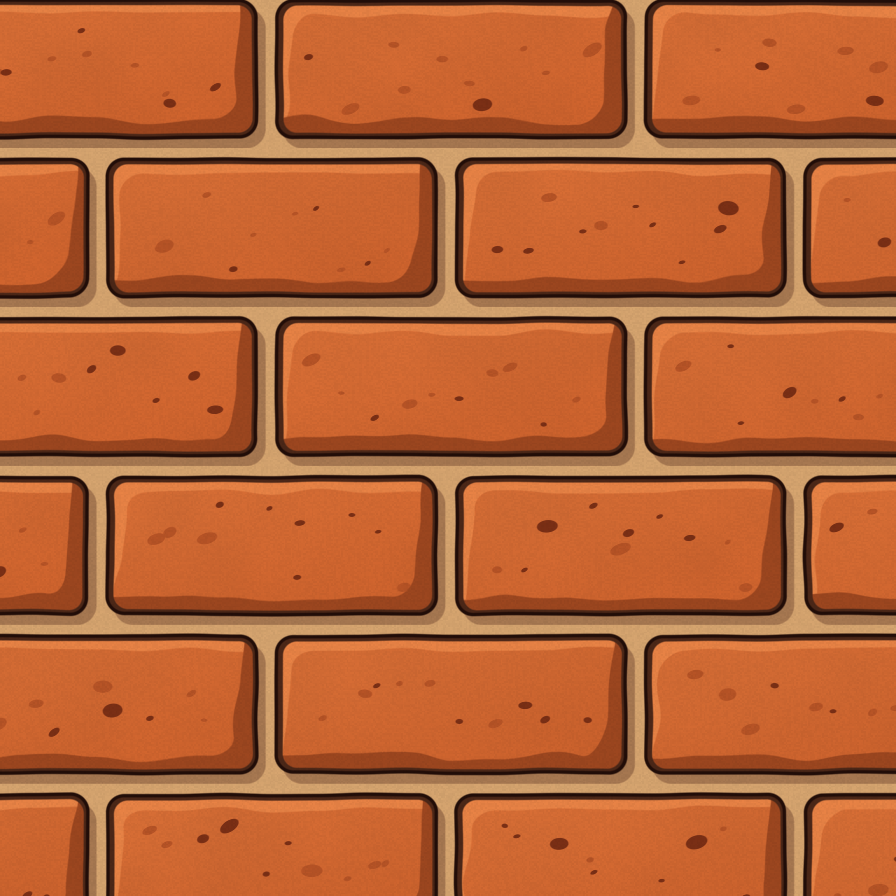
Give the GLSL for this texture, as a three.js fragment shader.

```glsl
// Cartoon brick wall in running bond: bevelled orange bricks with flecks, dark outlines and sandy mortar.
varying vec2 vUv;

float hash(vec2 p) {
  return fract(sin(dot(p, vec2(127.1, 311.7))) * 43758.5453);
}

float noise(vec2 p) {
  vec2 i = floor(p);
  vec2 f = fract(p);
  f = f * f * (3.0 - 2.0 * f);
  return mix(mix(hash(i), hash(i + vec2(1.0, 0.0)), f.x),
             mix(hash(i + vec2(0.0, 1.0)), hash(i + vec2(1.0, 1.0)), f.x), f.y);
}

float roundBox(vec2 p, vec2 halfSize, float radius) {
  vec2 q = abs(p) - halfSize + radius;
  return length(max(q, 0.0)) + min(max(q.x, q.y), 0.0) - radius;
}

// Coverage of the inside of a shape, with a soft edge
float fill(float d) {
  return 1.0 - smoothstep(-0.0011, 0.0011, d);
}

void main() {
  // Rows count from the top; the two kinds of row differ in pitch and offset
  float rowPitch = 0.1773;
  float down = 1.0117 - vUv.y;
  float row = floor(down / rowPitch);
  float odd = mod(row, 2.0);
  float pitch = mix(0.4121, 0.3893, odd);
  float along = (vUv.x - mix(0.2975, 0.1087, odd)) / pitch;
  vec2 id = vec2(floor(along), row);
  vec2 p = vec2((fract(along) - 0.5) * pitch, (row + 0.5) * rowPitch - down);
  vec2 halfSize = vec2(pitch * 0.5 - 0.0095, 0.0782);

  // Hand-drawn wobble, different on every brick
  vec2 seed = id * vec2(17.3, 9.1) + 40.0;
  vec2 wobble = vec2(noise(p * 24.0 + seed), noise(p * 19.0 + seed + 71.0)) - 0.5;
  vec2 edge = p + wobble * 0.0022;

  // Mortar with the shadow cast to the lower right
  vec3 color = vec3(0.82, 0.63, 0.425);
  float shadow = roundBox(p - vec2(0.0085, -0.0105), halfSize, 0.022);
  color = mix(color, vec3(0.64, 0.46, 0.31), fill(shadow));

  // Brick face
  vec3 face = mix(vec3(0.785, 0.375, 0.17), vec3(0.82, 0.42, 0.205),
                  smoothstep(-0.2, 0.2, p.y * 1.5 - p.x * 0.4));
  face *= 0.98 + 0.04 * noise(p * 18.0 + seed);

  // Tilted flecks, some dark and some faint
  for (int i = 0; i < 10; i++) {
    float k = float(i);
    vec2 key = id * 13.0 + vec2(k * 3.7, k * 1.9);
    float size = mix(0.0035, 0.0125, pow(hash(key + 2.3), 2.0));
    vec2 spot = vec2((k + hash(key)) / 10.0 - 0.5, hash(key + 5.1) - 0.5);
    vec2 q = p - spot * halfSize * vec2(1.62, 1.2);
    float tilt = mix(-0.1, 0.65, hash(key + 8.7));
    q = mat2(cos(tilt), -sin(tilt), sin(tilt), cos(tilt)) * q;
    q.y *= mix(1.4, 2.0, hash(key + 4.4));
    float dark = step(0.55, hash(key + 6.6));
    vec3 fleck = mix(vec3(0.70, 0.32, 0.145), vec3(0.47, 0.18, 0.08), dark);
    face = mix(face, fleck, fill(length(q) - size));
  }

  // Lit bevel at top and left, thinning downwards
  vec2 slant = vec2(p.x - 0.09 * p.y, p.y) + wobble * 0.010;
  float lit = roundBox(slant - vec2(0.05, -0.05), halfSize + 0.05 - vec2(0.016, 0.0175), 0.024);
  face = mix(vec3(0.89, 0.50, 0.265), face, fill(lit));

  // Shaded bevel at bottom and right, widening downwards
  slant += wobble.yx * 0.006;
  float shade = roundBox(slant - vec2(-0.05, 0.05), halfSize + 0.05 - vec2(0.0235, 0.0205), 0.024);
  face = mix(vec3(0.60, 0.27, 0.12), face, fill(shade));

  // Black outline, then a brown inner line that is heavier on the left
  float outer = roundBox(edge, halfSize, 0.021);
  float inner = roundBox(edge - vec2(0.0014, -0.0004), halfSize - vec2(0.0078, 0.0070), 0.016);
  color = mix(color, vec3(0.13, 0.05, 0.03), fill(outer));
  color = mix(color, vec3(0.29, 0.15, 0.09), fill(outer + 0.0038));
  color = mix(color, face, fill(inner));

  // Fine grain
  color *= 0.975 + 0.05 * hash(floor(vUv * 512.0));
  gl_FragColor = vec4(color, 1.0);
}
```
